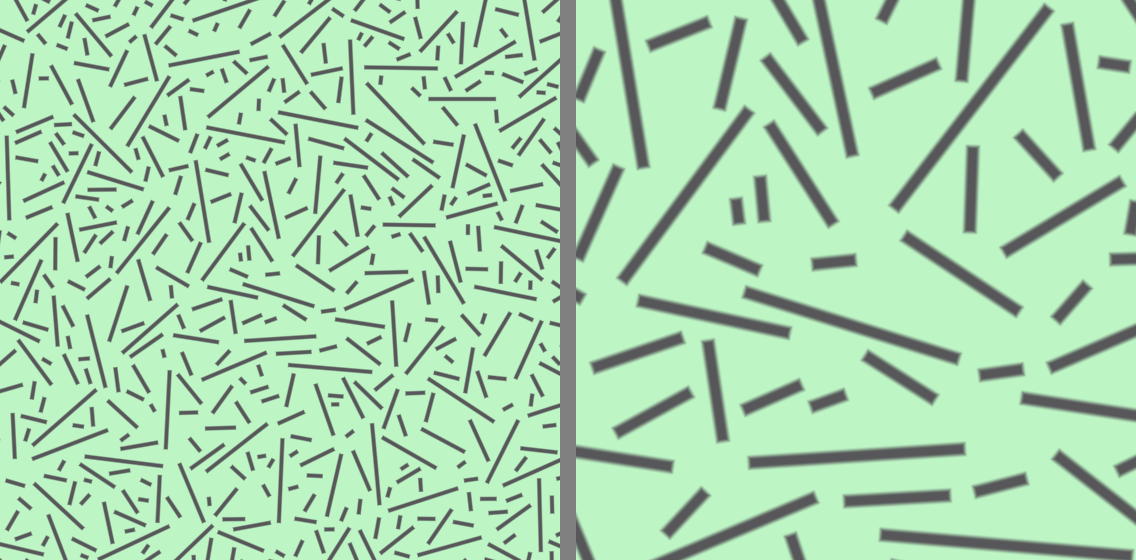
Left: the whole. Right: its middle third, enlarged.
Write a WebGL 1 fragment shader that draws this pattern.

```glsl
precision highp float;
// Scattered dark sticks of mixed length that never touch, on pale green.

uniform vec2 u_resolution;

// Layers: cells per canvas, smallest and largest half length
#define LONG vec3(13.0, 0.042, 0.076)
#define MEDIUM vec3(22.0, 0.024, 0.042)
#define SHORT vec3(34.0, 0.009, 0.018)
#define GAP 0.0145
#define SHORTEST 0.014
#define HALF_WIDTH 0.0035
#define SOFTNESS 0.0018
#define PALE vec3(0.74, 0.96, 0.77)
#define DARK vec3(0.34, 0.34, 0.35)

// span holds both ends along dir, measured from mid; empty when dropped
struct Stick { vec2 mid; vec2 dir; vec2 span; float rank; };

vec4 hash4(vec3 p) {
  vec4 q = fract(p.xyzx * vec4(0.1031, 0.1030, 0.0973, 0.1099));
  q += dot(q, q.wzxy + 33.33);
  return fract((q.xxyz + q.yzzw) * q.zywx);
}

// Components along and across a direction
vec2 toFrame(vec2 v, vec2 dir) {
  return vec2(dot(v, dir), dot(v, vec2(-dir.y, dir.x)));
}

Stick seed(vec2 cell, vec3 layer) {
  vec4 h = hash4(vec3(cell + 57.0, layer.x));
  float angle = 3.14159 * h.z;
  float halfLength = mix(layer.y, layer.z, h.w);
  return Stick((cell + 0.1 + 0.8 * h.xy) / layer.x,
               vec2(cos(angle), sin(angle)),
               vec2(-halfLength, halfLength), h.w);
}

// Shorten s where its line enters the padded box around b
void clip(inout Stick s, Stick b) {
  if (b.span.y <= b.span.x) return;
  vec2 start = toFrame(s.mid - b.mid, b.dir);
  start.x -= 0.5 * (b.span.x + b.span.y);
  vec2 slope = toFrame(s.dir, b.dir);
  slope += 0.00001 * (step(0.0, slope) * 2.0 - 1.0);
  vec2 extent = vec2(0.5 * (b.span.y - b.span.x) + GAP, GAP);
  vec2 centre = -start / slope;
  vec2 reach = abs(extent / slope);
  float enter = max(centre.x - reach.x, centre.y - reach.y);
  float leave = min(centre.x + reach.x, centre.y + reach.y);
  if (enter >= leave) return;
  if (enter > 0.0) s.span.y = min(s.span.y, enter);
  else if (leave < 0.0) s.span.x = max(s.span.x, leave);
  else s.span = vec2(0.0);
}

bool touches(Stick s, Stick b) {
  Stick clipped = s;
  clip(clipped, b);
  return clipped.span != s.span;
}

// Give way to longer sticks of the same layer, then drop stubs
void clipByPeers(inout Stick s, vec2 cell, vec3 layer) {
  for (int y = -2; y <= 2; y++)
    for (int x = -2; x <= 2; x++) {
      Stick b = seed(cell + vec2(x, y), layer);
      if (b.rank > s.rank) clip(s, b);
    }
  if (s.span.y - s.span.x < SHORTEST) s.span = vec2(0.0);
}

Stick fitLong(vec2 cell) {
  Stick s = seed(cell, LONG);
  clipByPeers(s, cell, LONG);
  return s;
}

void clipByLong(inout Stick s) {
  vec2 base = floor(s.mid * LONG.x);
  for (int y = -2; y <= 2; y++)
    for (int x = -2; x <= 2; x++) {
      vec2 cell = base + vec2(x, y);
      if (touches(s, seed(cell, LONG))) clip(s, fitLong(cell));
    }
}

Stick fitMedium(vec2 cell) {
  Stick s = seed(cell, MEDIUM);
  clipByLong(s);
  clipByPeers(s, cell, MEDIUM);
  return s;
}

Stick fitShort(vec2 cell) {
  Stick s = seed(cell, SHORT);
  clipByLong(s);
  vec2 base = floor(s.mid * MEDIUM.x);
  for (int y = -2; y <= 2; y++)
    for (int x = -2; x <= 2; x++) {
      vec2 near = base + vec2(x, y);
      if (touches(s, seed(near, MEDIUM))) clip(s, fitMedium(near));
    }
  clipByPeers(s, cell, SHORT);
  return s;
}

// Signed distance to a square-ended stick
float stickDistance(vec2 p, Stick s) {
  if (s.span.y <= s.span.x) return 1.0;
  vec2 q = toFrame(p - s.mid, s.dir);
  q.x -= 0.5 * (s.span.x + s.span.y);
  q = abs(q) - vec2(0.5 * (s.span.y - s.span.x), HALF_WIDTH);
  return length(max(q, 0.0)) + min(max(q.x, q.y), 0.0);
}

void main() {
  float size = min(u_resolution.x, u_resolution.y);
  vec2 p = gl_FragCoord.xy / size;
  float soft = max(SOFTNESS, 0.7 / size);
  float dist = 1.0;
  // Fit only the sticks whose full length reaches this point
  for (int y = -1; y <= 1; y++)
    for (int x = -1; x <= 1; x++) {
      vec2 offset = vec2(x, y);
      vec2 a = floor(p * LONG.x) + offset;
      vec2 b = floor(p * MEDIUM.x) + offset;
      vec2 c = floor(p * SHORT.x) + offset;
      if (stickDistance(p, seed(a, LONG)) < soft) dist = min(dist, stickDistance(p, fitLong(a)));
      if (stickDistance(p, seed(b, MEDIUM)) < soft) dist = min(dist, stickDistance(p, fitMedium(b)));
      if (stickDistance(p, seed(c, SHORT)) < soft) dist = min(dist, stickDistance(p, fitShort(c)));
    }
  gl_FragColor = vec4(mix(DARK, PALE, smoothstep(-soft, soft, dist)), 1.0);
}
```
